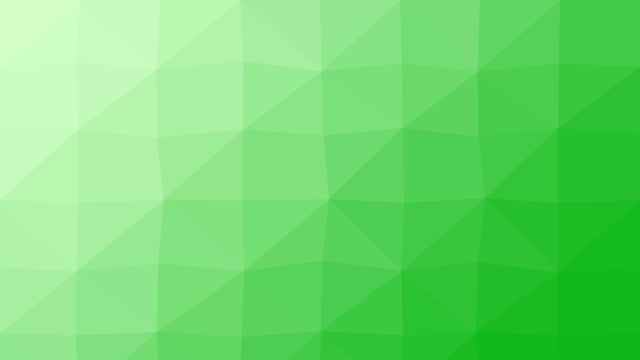
Give the GLSL for this background, as a WebGL 1 fragment shader.

```glsl
precision highp float;
// Low-poly background: a warped triangle mesh shaded from pale mint to deep green.

uniform vec2 u_resolution;

const vec2 GRID = vec2(8.0, 5.4);             // cells across and down the canvas
const vec3 LIGHT = vec3(0.82, 1.0, 0.775);    // upper left
const vec3 DARK = vec3(0.045, 0.715, 0.085);  // lower right
const vec2 SHADE_RANGE = vec2(0.02, 1.51);    // start and end of the gradient
const float SHADE_DROP = 0.517;               // vertical share of the gradient
const float BOW = 0.052;                      // column shift towards the centre
const float SWAY = 0.06;                      // sideways shift of even columns
const float ZIGZAG = 0.075;                   // alternating vertical shift
const float JITTER = 0.025;                   // random vertex shift, in cells
const float TONE_JITTER = 0.012;              // random shade shift per facet
const float TAU = 6.283185;

float hash(vec2 p) {
  vec3 q = fract(p.xyx * vec3(0.1031, 0.1030, 0.0973));
  q += dot(q, q.yzx + 33.33);
  return fract((q.x + q.y) * q.z);
}

// Mesh vertex in canvas heights, y down; the border vertices stay put
vec2 vertex(vec2 id, vec2 cellSize) {
  vec2 inner = step(0.5, id) * step(id, vec2(7.5, 5.5));
  float alternate = 1.0 - 2.0 * mod(id.x, 2.0);
  vec2 warp = vec2(
    -BOW * cos(TAU * id.x / 8.0)
      + SWAY * max(alternate, 0.0) * cos(TAU * id.y / 3.0),
    ZIGZAG * alternate * sin(TAU * id.y / 5.5));
  vec2 noise = vec2(hash(id + 17.0), hash(id + 53.0)) * 2.0 - 1.0;
  return (id + inner.x * inner.y * (warp + JITTER * noise)) * cellSize;
}

float cross2(vec2 a, vec2 b) {
  return a.x * b.y - a.y * b.x;
}

float edgeDistance(vec2 p, vec2 a, vec2 b) {
  return cross2(b - a, p - a) / length(b - a);
}

// Flat facet colour in rgb, premultiplied by its smooth coverage in a
vec4 facet(vec2 p, vec2 a, vec2 b, vec2 c, float seed, vec2 id, float aspect) {
  float facing = sign(cross2(b - a, c - a));
  float inside = min(facing * edgeDistance(p, a, b),
                 min(facing * edgeDistance(p, b, c),
                     facing * edgeDistance(p, c, a)));
  float coverage = clamp(0.5 + inside * u_resolution.y, 0.0, 1.0);

  vec2 centre = (a + b + c) / 3.0;
  float along = centre.x / aspect + SHADE_DROP * centre.y;
  float tone = smoothstep(SHADE_RANGE.x, SHADE_RANGE.y, along);
  tone += TONE_JITTER * (2.0 * hash(id + seed) - 1.0);
  return vec4(mix(LIGHT, DARK, clamp(tone, 0.0, 1.0)), 1.0) * coverage;
}

void main() {
  float aspect = u_resolution.x / u_resolution.y;
  vec2 cellSize = vec2(aspect, 1.0) / GRID;
  vec2 p = gl_FragCoord.xy / u_resolution.y;
  p.y = 1.0 - p.y;
  vec2 home = floor(p / cellSize);

  // Blend the facets of the nearby cells by coverage
  vec4 sum = vec4(0.0);
  for (int j = -1; j <= 1; j++) {
    for (int i = -1; i <= 1; i++) {
      vec2 id = home + vec2(float(i), float(j));
      vec2 a = vertex(id, cellSize);
      vec2 b = vertex(id + vec2(1.0, 0.0), cellSize);
      vec2 c = vertex(id + vec2(1.0, 1.0), cellSize);
      vec2 d = vertex(id + vec2(0.0, 1.0), cellSize);

      // Diagonals alternate, so they meet at every other vertex
      if (mod(id.x + id.y, 2.0) < 0.5) {
        sum += facet(p, a, b, d, 7.0, id, aspect);
        sum += facet(p, b, c, d, 31.0, id, aspect);
      } else {
        sum += facet(p, a, b, c, 7.0, id, aspect);
        sum += facet(p, a, c, d, 31.0, id, aspect);
      }
    }
  }
  gl_FragColor = vec4(sum.rgb / max(sum.a, 0.001), 1.0);
}
```
